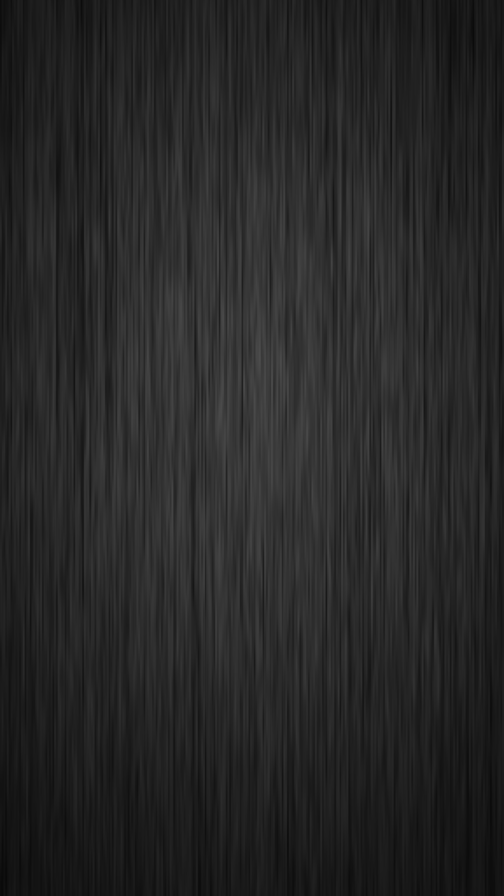
This texture is drawn by a Shadertoy shader. Its source:

```glsl
// Dark brushed metal: hair-fine vertical streaks under a soft central glow.

const vec3  METAL_TINT  = vec3(1.0, 1.0, 1.0);
const float EDGE_LIGHT  = 0.036;              // brightness far from the glow
const float GLOW_LIGHT  = 0.182;              // extra brightness at its centre
const vec2  GLOW_CENTER = vec2(0.51, 0.56);   // fractions of the canvas
const vec2  GLOW_RADIUS = vec2(0.65, 0.52);

// Streak layers: columns per canvas width, length in widths, contrast.
const vec3 SHORT_HAIR = vec3(288.0, 0.065, 0.40);
const vec3 STRAND     = vec3(181.0, 0.16, 0.30);
const vec3 BAND       = vec3(73.0, 0.70, 0.10);
const vec3 DARK_LINE  = vec3(288.0, 0.65, 0.48);
const float DARK_LINE_MEAN = 0.31;            // average of the squared noise

float hash(vec2 p) {
    vec3 q = fract(p.xyx * 0.1031);
    q += dot(q, q.yzx + 33.33);
    return fract((q.x + q.y) * q.z);
}

// Smooth random values along one column, shifted so that rows never line up.
float columnNoise(float column, float y, float seed) {
    y += 17.0 * hash(vec2(column, seed));
    float cell = floor(y);
    float t = smoothstep(0.0, 1.0, y - cell);
    return mix(hash(vec2(column + seed, cell)),
               hash(vec2(column + seed, cell + 1.0)), t);
}

// One layer of streaks from 0 to 1; values sit at the column centres.
float streaks(vec2 p, vec3 layer, float seed) {
    float x = p.x * layer.x + 0.5;
    float y = p.y / layer.y;
    float column = floor(x);
    float t = smoothstep(0.0, 1.0, x - column);
    return mix(columnNoise(column, y, seed),
               columnNoise(column + 1.0, y, seed), t);
}

// Streaks centred on zero and scaled by the contrast of their layer.
float grainLayer(vec2 p, vec3 layer, float seed) {
    return layer.z * (streaks(p, layer, seed) - 0.5);
}

void mainImage(out vec4 fragColor, in vec2 fragCoord) {
    vec2 uv = fragCoord / iResolution.xy;
    vec2 p = fragCoord / iResolution.x;

    // Glow fading towards the corners
    vec2 d = (uv - GLOW_CENTER) / GLOW_RADIUS;
    float light = EDGE_LIGHT + GLOW_LIGHT * exp(-dot(d, d));

    // Brushed grain
    float grain = grainLayer(p, SHORT_HAIR, 11.0)
                + grainLayer(p, STRAND, 2719.0)
                + grainLayer(p, BAND, 4211.0);

    // Long, sparse dark lines: squaring leaves most columns pale
    float line = streaks(p, DARK_LINE, 1307.0);
    grain -= DARK_LINE.z * (line * line - DARK_LINE_MEAN);

    vec3 color = METAL_TINT * light * (1.0 + grain);
    fragColor = vec4(clamp(color, 0.0, 1.0), 1.0);
}
```
